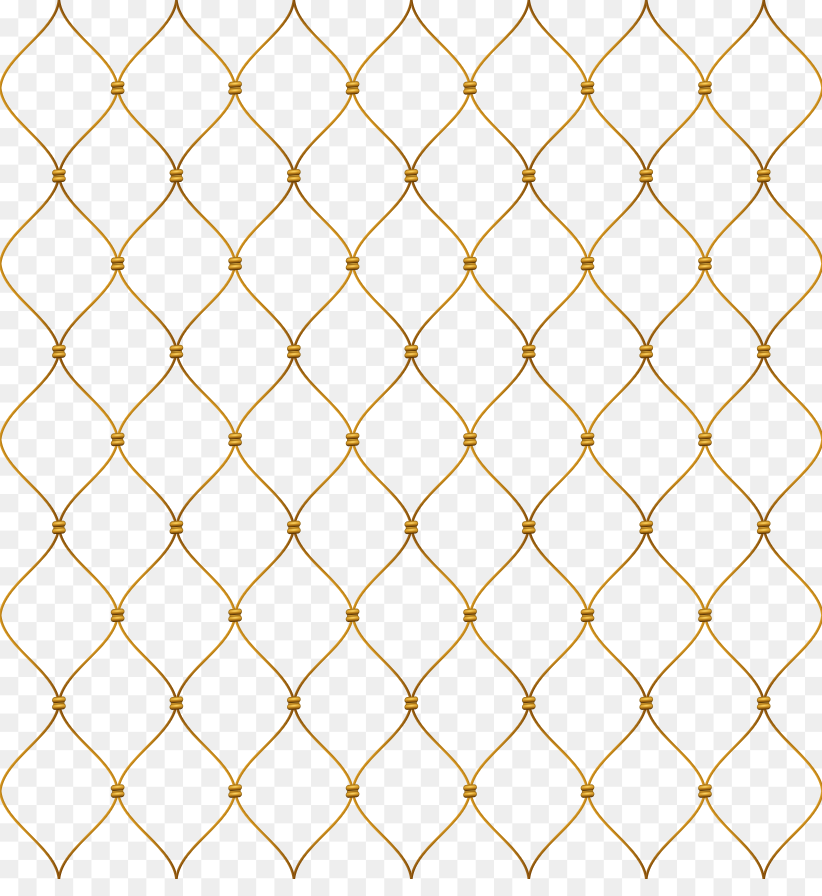
This pattern is drawn by a WebGL 1 fragment shader. Its source:

```glsl
precision highp float;
// Gold wire lattice of ogee cells tied with small rope knots, over a pale checkerboard.

uniform vec2 u_resolution;

const float PI = 3.14159265;
const vec2 CELL = vec2(13.11, 19.62); // in hundredths of the canvas height

float coverage(float dist, float pixel) {
  return clamp(0.5 - dist / pixel, 0.0, 1.0);
}

vec3 checkerboard(vec2 p, float pixel) {
  vec2 g = p / 2.042;
  vec2 toEdge = (0.5 - abs(fract(g) - 0.5)) * 2.042;
  float odd = mod(floor(g.x) + floor(g.y), 2.0) * 2.0 - 1.0;
  vec2 soft = clamp(toEdge / pixel * 2.0, 0.0, 1.0);
  return vec3(mix(1.0, 0.932, 0.5 + 0.5 * odd * soft.x * soft.y));
}

// Two mirrored waves per cell, pinched at the top and bottom
vec3 drawWire(vec3 color, vec2 p, float pixel) {
  vec2 q = p / CELL;
  float side = fract(q.x) - 0.5;
  float rise = 1.0 - abs(2.0 * fract(q.y) - 1.0);
  float halfWidth = 0.5 * mix(0.5 - 0.5 * cos(PI * rise), rise, 0.15);
  float slope = (0.425 * PI * sin(PI * rise) + 0.15) * CELL.x / CELL.y;
  float across = (abs(side) - halfWidth) * CELL.x / sqrt(1.0 + slope * slope);

  vec3 gold = mix(vec3(0.55, 0.33, 0.05), vec3(0.79, 0.55, 0.11), smoothstep(0.0, 0.65, rise));
  float lit = across * sign(side) / 0.15;
  gold += vec3(0.09, 0.09, 0.07) * clamp(-lit, -1.0, 1.0);
  float mask = coverage(abs(across) - 0.145, pixel) * step(q.y, 5.0);
  return mix(color, gold, mask);
}

// One rounded strand of a knot, shaded from a bright top to a dark underside
vec3 drawStrand(vec3 color, vec2 d, float halfLength, float radius, float pixel) {
  d.y += 0.07 * d.x;
  float along = max(abs(d.x) - halfLength + radius, 0.0);
  float dist = length(vec2(along, d.y)) - radius;
  float height = d.y / radius;
  vec3 gold = mix(vec3(0.83, 0.58, 0.12), vec3(0.46, 0.27, 0.03), smoothstep(-0.2, 1.0, height));
  float shine = exp(-8.0 * (height + 0.3) * (height + 0.3) - 4.0 * d.x * d.x);
  gold = mix(gold, vec3(1.0, 0.86, 0.43), 0.8 * shine);
  gold *= mix(0.72, 1.0, smoothstep(0.0, 0.16, -dist));
  return mix(color, gold, coverage(dist, pixel));
}

vec3 drawKnot(vec3 color, vec2 d, float pixel) {
  color = drawStrand(color, d, 0.62, 0.24, pixel);
  color = drawStrand(color, d + vec2(0.0, 0.38), 0.76, 0.34, pixel);
  return drawStrand(color, d - vec2(0.0, 0.38), 0.76, 0.34, pixel);
}

void main() {
  // Height runs from 0 at the top to 100 at the bottom
  vec2 p = vec2(gl_FragCoord.x, u_resolution.y - gl_FragCoord.y) * 100.0 / u_resolution.y;
  float pixel = 100.0 / u_resolution.y;
  vec3 color = checkerboard(p, pixel);
  p.x -= 0.02;
  color = drawWire(color, p, pixel);

  // Nearest knots at the pinched tips and at the sides where cells touch
  vec2 q = p / CELL;
  vec2 tip = vec2(floor(q.x) + 0.5, floor(q.y + 0.5));
  vec2 joint = vec2(floor(q.x + 0.5), floor(q.y) + 0.5);
  if (tip.y > 0.5 && tip.y < 4.5) {
    color = drawKnot(color, p - tip * CELL, pixel);
  }
  if (joint.x > 0.5 && joint.x < 6.5 && joint.y < 5.0) {
    color = drawKnot(color, p - joint * CELL, pixel);
  }
  gl_FragColor = vec4(color, 1.0);
}
```
